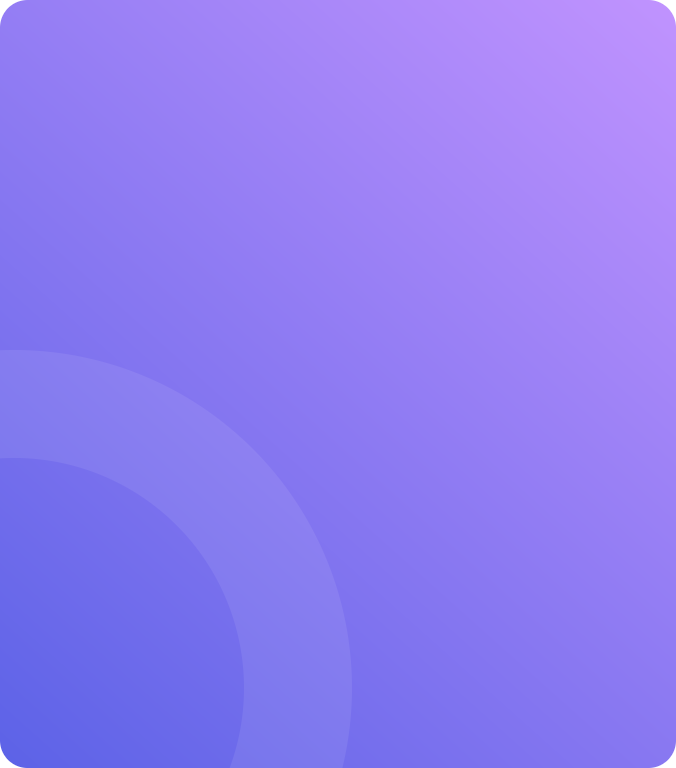
Reproduce this background procedurally as a Shadertoy shader.

```glsl
const vec3 INDIGO = vec3(0.36, 0.385, 0.905);
const vec3 LILAC = vec3(0.755, 0.577, 0.997);
const vec3 WHITE = vec3(1.0);

const vec2 RING_CENTER = vec2(0.0182, 0.1042);
const float RING_RADIUS = 0.3698;
const float RING_HALF_WIDTH = 0.0703;
const float RING_OPACITY = 0.08;

const float CORNER_RADIUS = 0.036;
const vec2 GRADIENT_WEIGHTS = vec2(0.44, 0.56);

float roundedBoxDistance(vec2 p, vec2 halfSize, float radius) {
    vec2 q = abs(p) - halfSize + radius;
    return length(max(q, 0.0)) + min(max(q.x, q.y), 0.0) - radius;
}

float ringDistance(vec2 p, float radius, float halfWidth) {
    return abs(length(p) - radius) - halfWidth;
}

// Coverage of a shape, softened over one pixel
float coverage(float dist, float pixel) {
    return clamp(0.5 - dist / pixel, 0.0, 1.0);
}

void mainImage(out vec4 fragColor, in vec2 fragCoord) {
    vec2 uv = fragCoord / iResolution.xy;
    vec2 p = fragCoord / iResolution.y;
    vec2 halfSize = 0.5 * iResolution.xy / iResolution.y;
    float pixel = 1.0 / iResolution.y;

    // Diagonal gradient
    vec3 color = mix(INDIGO, LILAC, dot(uv, GRADIENT_WEIGHTS));

    // Translucent ring
    float ring = ringDistance(p - RING_CENTER, RING_RADIUS, RING_HALF_WIDTH);
    color = mix(color, WHITE, RING_OPACITY * coverage(ring, pixel));

    // Rounded card corners
    float card = roundedBoxDistance(p - halfSize, halfSize, CORNER_RADIUS);
    color = mix(WHITE, color, coverage(card, pixel));

    fragColor = vec4(color, 1.0);
}
```
